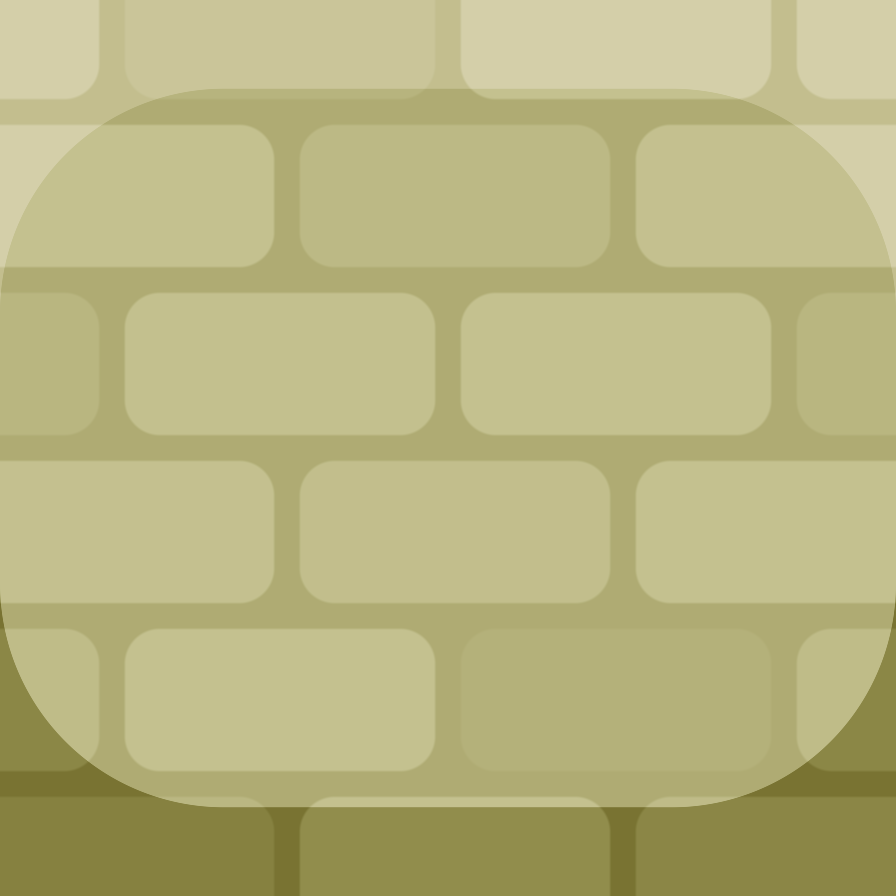
Reproduce this pattern procedurally as a Shadertoy shader.

```glsl
// A running-bond wall of rounded bricks, some faded towards the mortar colour.
// A large rounded panel tints the middle; pale and dark zones show behind its
// corners. Shapes are rounded-box distances; fading uses diagonals and sines.

const vec2 PITCH = vec2(0.375, 0.1875);        // brick plus joint
const vec2 BRICK_HALF = vec2(0.1732, 0.0794);
const float BRICK_RADIUS = 0.039;
const float EVEN_START = 0.125;                // left edge of column 0
const float ODD_START = -0.0547;
const vec2 PANEL_HALF = vec2(0.5, 0.401);
const float PANEL_RADIUS = 0.25;

float roundedBox(vec2 p, vec2 halfSize, float radius) {
    vec2 q = abs(p) - halfSize + radius;
    return length(max(q, 0.0)) + min(max(q.x, q.y), 0.0) - radius;
}

// Coverage of a shape, 1 inside, with an edge of the given half width
float cover(float dist, float softness) {
    return 1.0 - smoothstep(-softness, softness, dist);
}

// How far a brick has faded into the mortar, by column and row
float brickFade(vec2 cell) {
    float diagonal = mod(cell.x - cell.y, 3.0);
    float parity = 1.0 - 2.0 * mod(cell.y, 2.0);
    float strong = 0.38 + 0.22 * parity + 0.2 * sin(1.8 * (cell.y - 3.5));
    float growing = 0.45 * pow(max(cell.y, 0.0) / 5.0, 3.0);
    float fade = diagonal < 0.5 ? strong : (diagonal < 1.5 ? growing : 0.0);
    return clamp(fade, 0.0, 1.0);
}

// Opacity of the brick layer at p, with y measured downwards
float brickMask(vec2 p, float softness) {
    float rowPos = p.y / PITCH.y + 1.0 / 3.0;
    float row = floor(rowPos);
    float start = mod(row, 2.0) < 0.5 ? EVEN_START : ODD_START;
    vec2 grid = vec2((p.x - start) / PITCH.x, rowPos);
    vec2 local = (fract(grid) - 0.5) * PITCH;
    float dist = roundedBox(local, BRICK_HALF, BRICK_RADIUS);
    return cover(dist, softness) * (1.0 - brickFade(floor(grid)));
}

void mainImage(out vec4 fragColor, in vec2 fragCoord) {
    float pixel = 1.0 / iResolution.y;
    vec2 p = fragCoord * pixel;
    p.y = 1.0 - p.y;

    float brick = brickMask(p, max(0.0018, 0.7 * pixel));

    // Mortar and brick colours of the three zones
    vec3 pale = mix(vec3(0.763, 0.745, 0.557), vec3(0.831, 0.812, 0.663), brick);
    vec3 dark = mix(vec3(0.473, 0.451, 0.195), vec3(0.567, 0.551, 0.298), brick);
    vec3 middle = mix(vec3(0.686, 0.672, 0.451), vec3(0.767, 0.755, 0.560), brick);

    // Panel over the split background
    vec3 behind = p.y < 0.5 ? pale : dark;
    float panelDist = roundedBox(p - 0.5, PANEL_HALF, PANEL_RADIUS);
    vec3 color = mix(behind, middle, cover(panelDist, 0.5 * pixel));

    fragColor = vec4(color, 1.0);
}
```
